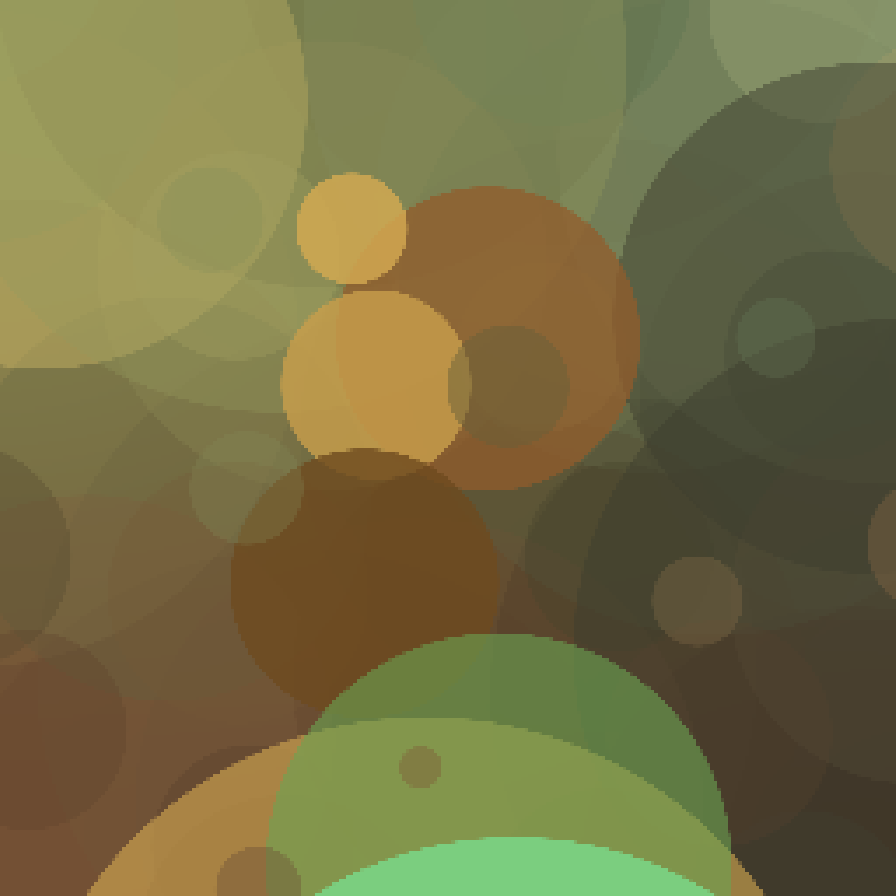
Write a Shadertoy shader that draws this background.

```glsl
const vec3 GOLD = vec3(0.84, 0.67, 0.32);
const vec3 BROWN = vec3(0.43, 0.29, 0.12);
const vec3 RUST = vec3(0.57, 0.36, 0.17);
const vec3 SHADE = vec3(0.24, 0.24, 0.18);
const vec3 LEAF = vec3(0.42, 0.64, 0.32);
const vec3 MINT = vec3(0.48, 0.82, 0.51);
const float GRID = 256.0;

vec4 hash4(float n) {
    vec4 p = fract(vec4(n) * vec4(0.1031, 0.1030, 0.0973, 0.1099));
    p += dot(p, p.wzxy + 33.33);
    return fract((p.xxyz + p.yzzw) * p.zywx);
}

// Broad colour zones: sage above, umber below, rust in the middle
vec3 zoneColor(vec2 p) {
    vec2 t = smoothstep(0.0, 1.0, p);
    vec3 low = mix(vec3(0.43, 0.28, 0.18), vec3(0.29, 0.23, 0.17), t.x);
    vec3 high = mix(vec3(0.52, 0.57, 0.34), vec3(0.43, 0.47, 0.33), t.x);
    vec2 d = p - vec2(0.53, 0.46);
    float warmth = 0.6 * exp(-14.0 * dot(d, d));
    return mix(mix(low, high, smoothstep(0.1, 0.75, p.y)), vec3(0.48, 0.34, 0.15), warmth);
}

vec3 addDisc(vec3 base, vec2 p, vec2 center, float radius, vec3 color, float alpha) {
    float edge = 0.0008;
    float mask = 1.0 - smoothstep(-edge, edge, length(p - center) - radius);
    return mix(base, color, alpha * mask);
}

// Evenly spread discs, tinted by the zone under each center
vec3 scatterDiscs(vec3 base, vec2 p, int count, float seed, vec2 radii, float alpha) {
    for (int i = 0; i < count; i++) {
        float n = float(i) + seed;
        vec4 h = hash4(n);
        vec2 center = fract(n * vec2(0.7549, 0.5698) + 0.15 * h.xy) * 1.2 - 0.1;
        float radius = mix(radii.x, radii.y, h.z);
        vec3 tint = mix(vec3(1.15, 0.92, 0.85), vec3(0.88, 1.06, 1.15), h.x);
        vec3 color = zoneColor(center) * tint * mix(0.6, 1.45, h.w);
        base = addDisc(base, p, center, radius, color, alpha * mix(0.6, 1.2, h.y));
    }
    return base;
}

void mainImage(out vec4 fragColor, in vec2 fragCoord) {
    // Crisp stepped rims from a fine grid across the canvas
    vec2 p = (floor(fragCoord / iResolution.y * GRID) + 0.5) / GRID;
    vec3 color = zoneColor(p);

    // Wide faint discs, then medium ones
    color = scatterDiscs(color, p, 24, 3.0, vec2(0.20, 0.42), 0.34);
    color = scatterDiscs(color, p, 16, 41.0, vec2(0.09, 0.18), 0.46);

    // Pale discs spreading from the upper left
    for (int i = 0; i < 2; i++) {
        float n = float(i);
        vec2 center = vec2(0.31 - 0.33 * n, 0.93 + 0.02 * n);
        color = addDisc(color, p, center, 0.39 - 0.17 * n, vec3(0.58, 0.60, 0.36), 0.35);
    }

    // Shaded discs along the right side
    for (int i = 0; i < 2; i++) {
        float n = float(i);
        vec2 center = vec2(0.97 + 0.04 * n, 0.645 - 0.37 * n);
        color = addDisc(color, p, center, 0.285 + 0.085 * n, SHADE, 0.48);
    }

    // Descending column from gold to brown over a rust disc
    color = addDisc(color, p, vec2(0.545, 0.622), 0.17, RUST, 0.75);
    for (int i = 0; i < 3; i++) {
        float n = float(i);
        vec2 center = vec2(0.393 + 0.047 * n - 0.02 * n * n, 0.745 - 0.15 * n - 0.024 * n * n);
        vec3 tone = mix(GOLD, BROWN, n * n * n / 8.0);
        color = addDisc(color, p, center, 0.062 + 0.044 * n, tone, 0.8);
    }

    // Overlapping domes rising from the lower edge
    color = addDisc(color, p, vec2(0.475, -0.26), 0.46, GOLD, 0.6);
    color = addDisc(color, p, vec2(0.557, 0.034), 0.26, LEAF, 0.6);
    color = addDisc(color, p, vec2(0.575, -0.354), 0.42, MINT, 0.95);

    // Small discs on top
    color = scatterDiscs(color, p, 12, 83.0, vec2(0.02, 0.085), 0.42);

    fragColor = vec4(color, 1.0);
}
```
